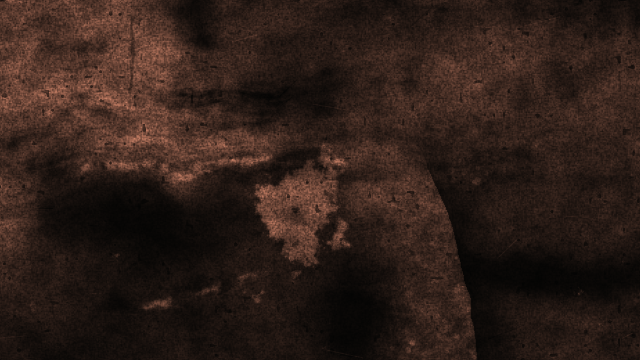
This texture is drawn by a WebGL 2 fragment shader. Its source:

```glsl
#version 300 es
precision highp float;
// Weathered dark umber plaster with worn paint, a curved stain edge, blisters and fine grain.

#define BASE_TONE 0.152
#define WARP 0.17
#define BLOTCH 1.35
#define STREAK 0.75
#define GRAIN 0.55
#define WEAVE 0.28
#define SCRATCHES 30
#define SHADOW vec3(0.07, 0.05, 0.04)
#define LIGHT vec3(0.53, 0.34, 0.27)

uniform vec2 u_resolution;
out vec4 fragColor;

float hash(vec2 p) {
  vec3 q = fract(p.xyx * 0.1031);
  q += dot(q, q.yzx + 33.33);
  return fract((q.x + q.y) * q.z);
}

float noise(vec2 p) {
  vec2 i = floor(p), f = fract(p);
  f = f * f * (3.0 - 2.0 * f);
  return mix(mix(hash(i), hash(i + vec2(1, 0)), f.x),
             mix(hash(i + vec2(0, 1)), hash(i + vec2(1, 1)), f.x), f.y);
}

float fbm(vec2 p) {
  float sum = 0.0, amp = 0.5;
  for (int i = 0; i < 6; i++) {
    sum += amp * noise(p);
    p = mat2(0.8, 0.6, -0.6, 0.8) * p * 2.03 + 17.3;
    amp *= 0.53;
  }
  return sum / 1.04;
}

float blob(vec2 p, vec2 centre, vec2 radius) {
  vec2 d = (p - centre) / radius;
  return exp(-dot(d, d));
}

float segment(vec2 p, vec2 a, vec2 b) {
  vec2 ab = b - a;
  return length(p - a - ab * clamp(dot(p - a, ab) / dot(ab, ab), 0.0, 1.0));
}

// Soft discs, one per cell, with varied size and strength
float blisters(vec2 p) {
  vec2 cell = floor(p);
  float best = 0.0;
  for (int y = -1; y <= 1; y++)
    for (int x = -1; x <= 1; x++) {
      vec2 id = cell + vec2(x, y);
      vec2 centre = id + vec2(hash(id + 3.1), hash(id + 8.7));
      float r = mix(0.12, 0.5, hash(id + 21.4));
      float disc = smoothstep(r, r * 0.55, length(p - centre));
      best = max(best, disc * hash(id + 40.9));
    }
  return best;
}

float scratches(vec2 p, float pixel) {
  float sum = 0.0, width = max(0.0011, 0.6 * pixel);
  for (int i = 0; i < SCRATCHES; i++) {
    vec2 id = vec2(i, 5.0);
    vec2 mid = vec2(hash(id) * 1.78, hash(id + 11.0));
    float angle = mix(-0.5, 0.9, hash(id + 23.0));
    vec2 arm = vec2(cos(angle), sin(angle)) * mix(0.01, 0.06, hash(id + 37.0));
    float d = segment(p, mid - arm, mid + arm);
    sum += smoothstep(width * 1.8, 0.0, d) * (hash(id + 51.0) - 0.35);
  }
  return sum;
}

// Broad light and dark areas
float broadTone(vec2 q) {
  float tone = BASE_TONE;
  tone += 0.28 * blob(q, vec2(0.18, 0.86), vec2(0.43, 0.25));
  tone += 0.13 * blob(q, vec2(0.48, 0.61), vec2(0.38, 0.10));
  tone += 0.22 * blob(q, vec2(0.0, 0.42), vec2(0.10, 0.13));
  tone += 0.10 * blob(q, vec2(1.36, 0.80), vec2(0.40, 0.20));
  tone += 0.07 * blob(q, vec2(1.64, 0.72), vec2(0.15, 0.035));
  tone -= 0.12 * blob(q, vec2(0.42, 0.38), vec2(0.38, 0.14));
  tone -= 0.07 * blob(q, vec2(0.30, 0.04), vec2(0.50, 0.14));
  tone -= 0.10 * blob(q, vec2(0.85, 0.80), vec2(0.20, 0.15));
  tone -= 0.20 * blob(q, vec2(0.54, 0.95), vec2(0.08, 0.08));
  tone -= 0.12 * blob(q, vec2(0.99, 0.10), vec2(0.14, 0.18));
  tone -= 0.13 * blob(q, vec2(1.58, 0.27), vec2(0.28, 0.07));
  return tone - 0.10 * blob(q, vec2(1.75, 1.0), vec2(0.22, 0.09));
}

void main() {
  vec2 p = gl_FragCoord.xy / u_resolution.y;
  float pixel = 1.0 / u_resolution.y;
  vec2 bend = vec2(fbm(p * 4.0 + 2.0), fbm(p * 4.0 + 31.0)) - 0.5;
  vec2 q = p + WARP * bend;
  float rough = fbm(p * 22.0 + 9.0);
  float tone = broadTone(q);

  // Pale column ending at a crisp curved edge with shade beyond it
  float side = p.x - (1.32 - 0.46 * p.y * p.y) + 0.05 * bend.x;
  float rise = smoothstep(0.66, 0.50, q.y);
  float column = smoothstep(0.004, -0.006, side) * smoothstep(-0.30, -0.06, side + 0.3 * bend.y);
  tone += rise * (0.11 * column - 0.10 * step(0.0, side) * exp(-side / 0.11));

  // Eroded flake and worn ribbons
  float flake = blob(q, vec2(0.84, 0.41), vec2(0.11, 0.17));
  tone += 0.24 * smoothstep(0.42, 0.72, flake + 1.5 * (rough - 0.5));
  float ribbon = min(segment(q, vec2(0.36, 0.17), vec2(0.78, 0.26)),
                     segment(q, vec2(0.25, 0.50), vec2(0.78, 0.57)));
  tone += 0.26 * exp(-ribbon * ribbon / 0.00025) * smoothstep(0.34, 0.62, rough);
  float crack = segment(p + 0.08 * bend, vec2(0.38, 0.93), vec2(0.35, 0.75));
  tone -= 0.15 * smoothstep(0.006, 0.001, crack);

  // Blisters gathered along the column and in one small cluster
  float cluster = blob(p, vec2(1.32, 0.52), vec2(0.08, 0.045));
  float crowd = max(column * rise * smoothstep(0.45, 0.2, p.y), cluster);
  tone += 0.13 * crowd * blisters(p * 38.0 + 1.5 * bend) * (0.4 + 1.2 * rough);

  // Blotches, horizontal wear, pits and scratches
  float wear = fbm(vec2(q.x * 4.0, q.y * 30.0) + 6.0) - 0.5;
  float wearArea = 0.35 + blob(p, vec2(0.55, 0.62), vec2(0.5, 0.2));
  tone = max(tone, 0.035);
  tone *= max(0.15, 1.0 + BLOTCH * (fbm(p * 7.0 + 50.0) - 0.5) + 0.8 * (rough - 0.5)
                        + 2.0 * STREAK * wear * wearArea);
  tone *= 1.0 - 0.55 * smoothstep(0.80, 0.92, noise(p * 75.0)) * smoothstep(0.45, 0.65, rough);
  tone += 0.12 * scratches(p, pixel);

  // Fine grain over a faint cloth weave
  float grain = noise(p * 260.0) - 0.5;
  float weave = noise(p * vec2(110.0, 285.0)) + noise(p * vec2(285.0, 110.0)) - 1.0;
  tone *= 1.0 + GRAIN * grain + WEAVE * weave;

  vec3 colour = mix(SHADOW, LIGHT, (tone - 0.07) / 0.46);
  fragColor = vec4(clamp(colour, 0.0, 1.0), 1.0);
}
```
